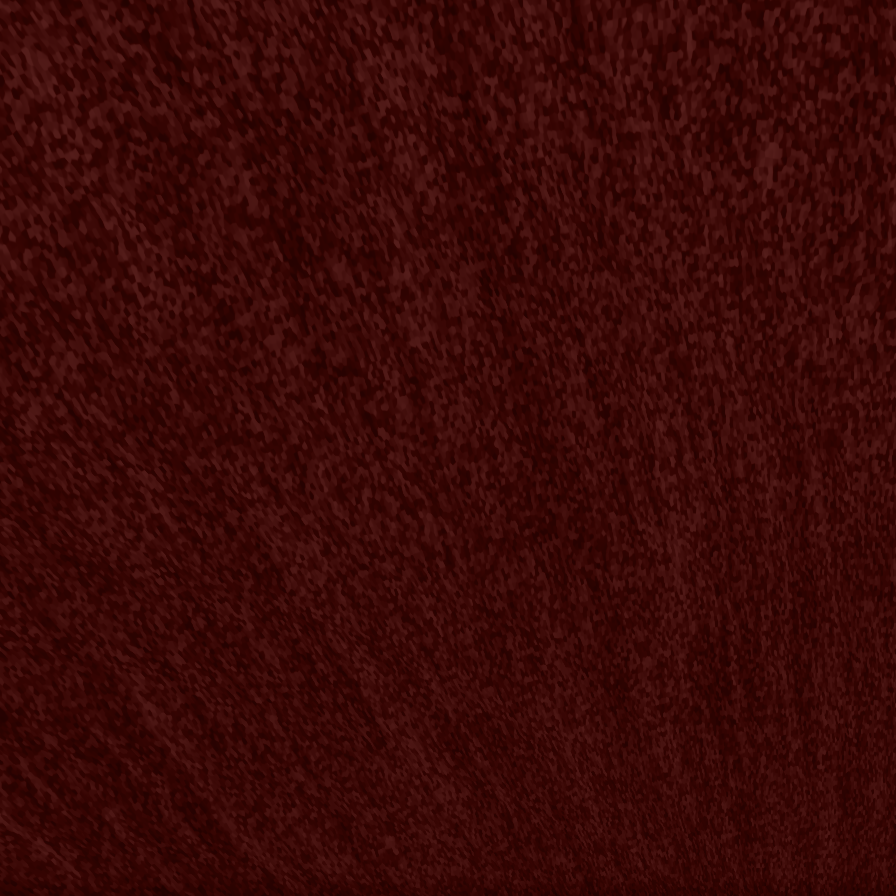
Write a WebGL 1 fragment shader that draws this texture.

```glsl
precision highp float;
uniform vec2 u_resolution;

#define FAN_CENTRE vec2(0.95, -0.70)
#define GRAIN_SCALE vec2(350.0, 175.0)
#define STREAK_SCALE vec2(120.0, 9.0)
#define FOLD_SCALE vec2(34.0, 4.0)
#define GRAIN_CONTRAST 1.35
#define STREAK_CONTRAST 0.46
#define FOLD_CONTRAST 0.22
#define DARK_RED vec3(0.120, 0.004, 0.000)
#define CLOTH_RED vec3(0.210, 0.016, 0.007)
#define SHEEN_RED vec3(0.320, 0.105, 0.095)

vec3 hash3(vec2 cell) {
    vec3 q = fract(cell.xyx * vec3(0.1031, 0.1030, 0.0973));
    q += dot(q, q.yxz + 33.33);
    return fract((q.xxy + q.yzz) * q.zyx);
}

// Cellular noise: soft blend of random cell values, centred on zero
float cellNoise(vec2 p) {
    vec2 base = floor(p);
    float sum = 0.0;
    float weightSum = 0.0;
    for (int j = -1; j <= 1; j++) {
        for (int i = -1; i <= 1; i++) {
            vec2 cell = base + vec2(float(i), float(j));
            vec3 random = hash3(cell + 500.0);
            vec2 offset = cell + 0.15 + 0.7 * random.xy - p;
            float weight = exp(-8.0 * dot(offset, offset));
            sum += weight * random.z;
            weightSum += weight;
        }
    }
    return sum / weightSum - 0.5;
}

void main() {
    vec2 uv = gl_FragCoord.xy / u_resolution.y;

    // Fan coordinates: angle across the threads, log radius along them
    vec2 ray = uv - FAN_CENTRE;
    vec2 fan = vec2(atan(ray.x, ray.y), log(length(ray)));
    fan.x += 0.006 * sin(fan.y * 9.0 + fan.x * 14.0)
           + 0.0015 * sin(fan.y * 47.0 + fan.x * 60.0);

    // Woven grain is strongest at the top
    float grain = cellNoise(fan * GRAIN_SCALE) * mix(0.8, 1.2, uv.y);
    float streak = cellNoise(fan * STREAK_SCALE + 31.0);
    float fold = cellNoise(fan * FOLD_SCALE + 77.0);

    float tone = 0.08 + 0.10 * uv.y
               + GRAIN_CONTRAST * grain
               + STREAK_CONTRAST * streak
               + FOLD_CONTRAST * fold;
    tone -= 0.35 * (1.0 - smoothstep(0.0, 0.025, uv.y));

    // Shadow to cloth to sheen
    vec3 colour = mix(DARK_RED, CLOTH_RED, clamp(tone + 1.0, 0.0, 1.0));
    colour += (SHEEN_RED - CLOTH_RED) * clamp(tone, 0.0, 1.4);
    gl_FragColor = vec4(colour, 1.0);
}
```
